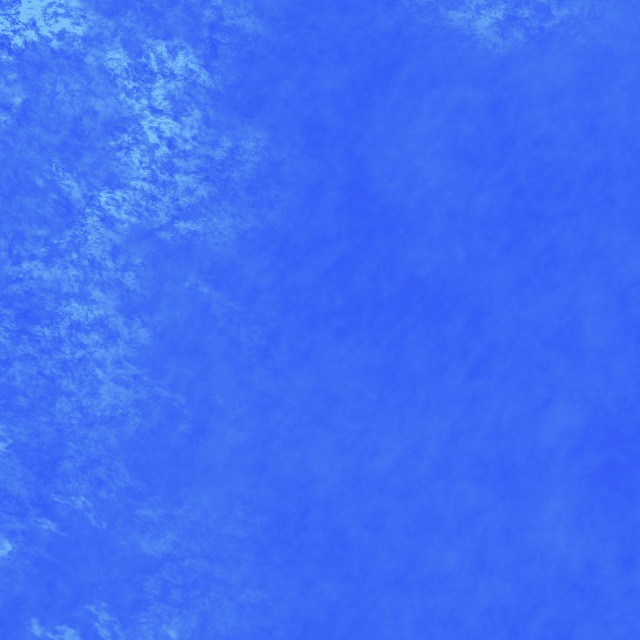
A WebGL 1 fragment shader for this texture:

```glsl
precision highp float;
// Mottled blue surface: a calm, cloudy deep blue with crackled pale patches.
// Fractal value noise, bent by a slow warp, sets the clouds, grain and flecks;
// a broad cover mask gathers the pale grain at the left and along the top.

uniform vec2 u_resolution;

const vec3 DEEP_BLUE = vec3(0.21, 0.37, 0.965);
const vec3 MID_BLUE = vec3(0.29, 0.50, 0.95);
const vec3 PALE_BLUE = vec3(0.47, 0.75, 0.97);

float hash(vec2 cell) {
  return fract(sin(dot(cell, vec2(127.1, 311.7))) * 43758.5453);
}

float valueNoise(vec2 p) {
  vec2 cell = floor(p);
  vec2 f = fract(p);
  f = f * f * (3.0 - 2.0 * f);
  float low = mix(hash(cell), hash(cell + vec2(1.0, 0.0)), f.x);
  float high = mix(hash(cell + vec2(0.0, 1.0)), hash(cell + 1.0), f.x);
  return mix(low, high, f.y);
}

mat2 rotation(float angle) {
  float c = cos(angle);
  float s = sin(angle);
  return mat2(c, s, -s, c);
}

// Fractal noise, centred near 0.5; gain sets the share of fine detail.
float fbm(vec2 p, float gain) {
  mat2 turn = rotation(0.6);
  float sum = 0.0;
  float weight = 1.0;
  float total = 0.0;
  for (int i = 0; i < 4; i++) {
    sum += weight * valueNoise(p);
    total += weight;
    weight *= gain;
    p = turn * p * 2.03 + 17.3;
  }
  return sum / total;
}

vec2 warp(vec2 p, float scale, float amount) {
  vec2 shift = vec2(fbm(p * scale + 3.1, 0.5), fbm(p * scale + 41.7, 0.5));
  return p + amount * (shift - 0.5);
}

// Noise stretched into strokes that run along the given angle.
float strokes(vec2 p, float angle, vec2 scale, float gain) {
  vec2 along = rotation(-angle) * p;
  return fbm(along * scale, gain);
}

// Soft round weight: 1 at the centre, fading over the given radii.
float glow(vec2 p, vec2 centre, vec2 radii) {
  vec2 offset = (p - centre) / radii;
  return exp(-dot(offset, offset));
}

// Where the pale grain gathers: left side, strongest above, and a top spot.
float paleCover(vec2 p, vec2 bent) {
  float side = smoothstep(0.56, 0.04, bent.x);
  float height = mix(0.3, 0.8, smoothstep(0.25, 0.65, bent.y));
  float corner = 0.55 * glow(bent, vec2(0.08, 0.92), vec2(0.3, 0.22));
  float spot = 0.55 * glow(bent, vec2(0.78, 0.98), vec2(0.12, 0.06));
  float patches = smoothstep(0.32, 0.64, fbm(p * 7.0 + 8.0, 0.65));
  return (side * height + corner + spot) * mix(0.2, 1.0, patches);
}

// Small slanted highlights in the lower left.
float flecks(vec2 p) {
  float region = smoothstep(0.55, 0.1, p.x) * smoothstep(0.5, 0.3, p.y);
  float marks = strokes(p + 5.0, -0.4, vec2(17.0, 34.0), 0.65);
  return region * smoothstep(0.6, 0.8, marks);
}

vec3 blueRamp(float tone) {
  vec3 color = mix(DEEP_BLUE, MID_BLUE, clamp(tone / 0.35, 0.0, 1.0));
  return mix(color, PALE_BLUE, clamp((tone - 0.35) / 0.65, 0.0, 1.0));
}

void main() {
  vec2 p = gl_FragCoord.xy / u_resolution;
  vec2 bent = warp(p, 4.0, 0.22);
  vec2 rippled = warp(p, 9.0, 0.04);

  // Calm base: broad clouds, faint rising strokes and a fine mottle.
  float clouds = fbm(bent * 7.0, 0.65) - 0.5;
  float veil = strokes(rippled, 0.9, vec2(24.0, 40.0), 0.75) - 0.5;
  float mottle = fbm(p * 75.0 + 30.0, 0.8) - 0.5;
  float tone = 0.115 + 0.25 * clouds + 0.24 * veil + 0.13 * mottle;

  // Pale crackled grain, cut by thin dark creases.
  float flow = strokes(rippled, -0.35, vec2(48.0, 72.0), 0.8);
  float grain = smoothstep(0.3, 0.78, flow);
  float ridge = abs(2.0 * fbm(rippled * 42.0 + 60.0, 0.6) - 1.0);
  float crease = 1.0 - smoothstep(0.0, 0.16, ridge);
  float cover = paleCover(p, warp(p, 5.0, 0.2));
  tone += cover * (0.12 + 1.05 * grain - 0.26 * crease);

  tone += 0.5 * flecks(rippled);
  gl_FragColor = vec4(blueRamp(tone), 1.0);
}
```
